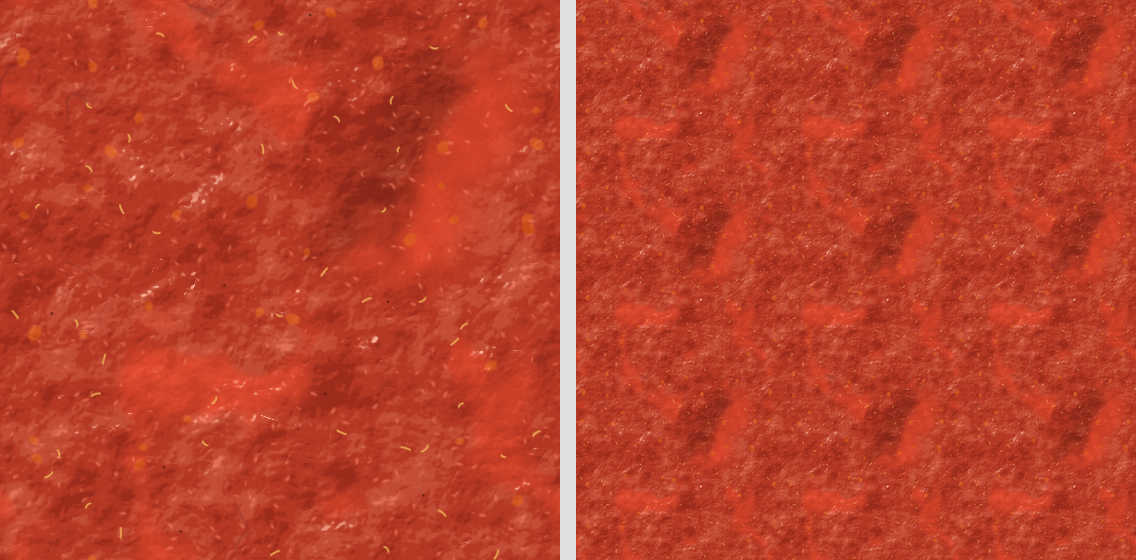
Left, the tile; right, the same tile 3 across and 3 down.
This texture is drawn by a WebGL 2 fragment shader. Its source:

```glsl
#version 300 es
precision highp float;
precision highp int;
uniform vec2 u_resolution;
out vec4 fragColor;

const vec3 DEEP = vec3(0.61, 0.17, 0.11);
const vec3 MID = vec3(0.71, 0.22, 0.14);
const vec3 PULP = vec3(0.76, 0.30, 0.21);
const vec3 BRIGHT = vec3(0.84, 0.26, 0.16);
const vec3 PALE = vec3(0.87, 0.43, 0.33);
const vec3 GLINT = vec3(0.99, 0.73, 0.64);
const vec3 SEED = vec3(0.86, 0.38, 0.13);
const vec3 SLIVER = vec3(0.93, 0.68, 0.33);
const vec3 CREASE = vec3(0.52, 0.17, 0.15);
const vec2 LIGHT = vec2(-0.5, 0.86);
const vec2 FOLD_CENTER = vec2(0.74, 0.72);
const vec2 FOLD_AXIS = vec2(0.455, 0.89);
const float RELIEF = 0.40;       // strength of the surface shading
const float SLOPE_STEP = 0.0016; // distance between height samples
const int LUMPS = 38;            // lumps per canvas side

vec3 hash(ivec2 cell, int seed) {
    uvec3 v = uvec3(cell, seed) * 1664525u + 1013904223u;
    v.x += v.y * v.z; v.y += v.z * v.x; v.z += v.x * v.y;
    v ^= v >> 16u;
    v.x += v.y * v.z; v.y += v.z * v.x; v.z += v.x * v.y;
    return vec3(v >> 8u) / float(1u << 24u);
}

ivec2 wrapCell(ivec2 cell, int n) { return (cell + 2 * n) % n; }

float corner(ivec2 cell, vec2 offset, int n, int seed) {
    return dot(hash(wrapCell(cell, n), seed).xy * 2.0 - 1.0, offset);
}

// Gradient noise that wraps after n cells
float noise(vec2 uv, int n, int seed) {
    vec2 p = uv * float(n), f = fract(p);
    ivec2 i = ivec2(floor(p));
    vec2 w = f * f * f * (f * (f * 6.0 - 15.0) + 10.0);
    float low = mix(corner(i, f, n, seed),
                    corner(i + ivec2(1, 0), f - vec2(1, 0), n, seed), w.x);
    float high = mix(corner(i + ivec2(0, 1), f - vec2(0, 1), n, seed),
                     corner(i + ivec2(1, 1), f - vec2(1, 1), n, seed), w.x);
    return 1.2 * mix(low, high, w.y);
}

// Nearest scattered item: rotated local position, then two random values
vec4 scatter(vec2 uv, int n, int seed) {
    vec2 p = uv * float(n);
    ivec2 base = ivec2(floor(p));
    float nearest = 9.0;
    vec4 item = vec4(9.0);
    for (int y = -1; y <= 1; y++)
    for (int x = -1; x <= 1; x++) {
        ivec2 cell = base + ivec2(x, y), id = wrapCell(cell, n);
        vec2 d = p - vec2(cell) - hash(id, seed).xy;
        if (dot(d, d) < nearest) {
            nearest = dot(d, d);
            vec3 r = hash(id, seed + 1);
            vec2 axis = normalize(vec2(r.x - 0.5, r.y - 0.503));
            item = vec4(mat2(axis.x, -axis.y, axis.y, axis.x) * d / float(n), r.z, hash(id, seed).z);
        }
    }
    return item;
}

float height(vec2 uv, float rough) {
    vec2 q = uv + 0.012 * vec2(noise(uv, 11, 1), noise(uv, 11, 2));
    float h = 0.0, gain = 1.0;
    int n = 7;
    for (int k = 0; k < 5; k++) {
        h += gain * noise(q, n, 10 + k) / float(n);
        n *= 2;
        gain *= 0.87 * mix(0.8, 1.0, rough);
    }
    vec4 lump = scatter(q, LUMPS, 20);
    float r = length(lump.xy) * float(LUMPS) / mix(0.35, 0.75, lump.w);
    float dome = max(1.0 - r * r, 0.0);
    return h + 0.4 * rough * dome * dome / float(LUMPS);
}

float disc(float d, float radius, float blur) {
    return 1.0 - smoothstep(radius - blur, radius + blur, d);
}

void main() {
    vec2 uv = gl_FragCoord.xy / u_resolution;
    float px = 1.0 / min(u_resolution.x, u_resolution.y);

    // Smooth raised fold with a trough beside it
    vec2 d = fract(uv - FOLD_CENTER + 0.5) - 0.5;
    float along = dot(d, FOLD_AXIS);
    float across = dot(d, vec2(FOLD_AXIS.y, -FOLD_AXIS.x));
    across += 0.05 * noise(uv, 6, 30) + 0.015 * noise(uv, 19, 31) + 0.015 * cos(along * 25.0);
    float span = 1.0 - smoothstep(0.14, 0.30, abs(along));
    float fold = span * smoothstep(-0.02, 0.05, across) * (1.0 - smoothstep(0.07, 0.20, across));
    float trough = span * smoothstep(-0.13, -0.03, across) * (1.0 - smoothstep(-0.02, 0.05, across));

    // Shading of the lumpy surface
    float rough = 1.0 - 0.75 * fold;
    float h = height(uv, rough);
    vec2 slope = vec2(height(uv + vec2(SLOPE_STEP, 0), rough), height(uv + vec2(0, SLOPE_STEP), rough)) - h;
    float lit = -dot(slope, LIGHT) / SLOPE_STEP;
    float broad = noise(uv, 4, 40) + 0.6 * noise(uv, 9, 41);
    float grain = noise(uv, 120, 42);
    float tone = RELIEF * lit * mix(0.6, 1.0, rough) + 1.1 * broad + 1.5 * noise(uv, 22, 43)
               + 0.5 * grain - 0.9 * trough - 0.1;
    vec3 color = mix(DEEP, MID, smoothstep(-1.5, -0.4, tone));
    color = mix(color, PULP, smoothstep(-0.2, 0.6, tone));
    color = mix(color, PALE, smoothstep(0.8, 2.1, tone));

    // Saturated wet areas, dark trough and thin creases
    float wet = max(0.85 * fold, 0.75 * smoothstep(0.12, 0.42, noise(uv, 5, 50) + 0.4 * noise(uv, 14, 51)));
    color = mix(color, BRIGHT * (1.0 + 0.06 * clamp(tone, -2.0, 2.0)), wet);
    color *= 1.0 - 0.13 * trough;
    float crease = 1.0 - smoothstep(0.0, 0.03, abs(noise(uv, 6, 52) + 0.1 * noise(uv, 25, 53)));
    color = mix(color, CREASE, 0.45 * crease * smoothstep(0.22, 0.38, noise(uv, 4, 54)));

    // Soft orange seeds
    vec4 seed = scatter(uv, 10, 60);
    float seedMask = disc(length(seed.xy * vec2(0.85, 1.1)), mix(0.006, 0.012, seed.w), 0.003);
    color = mix(color, SEED + 0.025 * clamp(lit, -2.0, 2.0), 0.7 * seedMask * step(seed.z, 0.45));

    // Small pale flakes and clustered wet glints
    vec4 flake = scatter(uv, 34, 64);
    float flakeMask = disc(length(flake.xy * vec2(0.6, 1.2)), mix(0.0015, 0.0035, flake.w), 0.001 + px);
    color = mix(color, PALE * 1.08, 0.65 * flakeMask * step(flake.z, 0.3));
    float glint = smoothstep(2.3, 3.9, lit + 2.0 * grain) * smoothstep(0.0, 0.3, noise(uv, 9, 70));
    color = mix(color, GLINT, 0.85 * glint);

    // Curved yellow slivers and dark specks
    vec4 sliver = scatter(uv, 11, 80);
    vec2 s = sliver.xy;
    s.y += 60.0 * sliver.w * s.x * s.x;
    float sliverDist = length(vec2(max(abs(s.x) - mix(0.008, 0.003, sliver.w * sliver.w), 0.0), s.y));
    color = mix(color, SLIVER, 0.85 * disc(sliverDist, 0.0018, 0.0006 + 0.5 * px) * step(sliver.z, 0.38));
    vec4 speck = scatter(uv, 8, 90);
    color = mix(color, DEEP * 0.45, 0.8 * disc(length(speck.xy), 0.002, 0.001 + 0.5 * px) * step(speck.z, 0.2));

    fragColor = vec4(clamp(color, 0.0, 1.0), 1.0);
}
```
